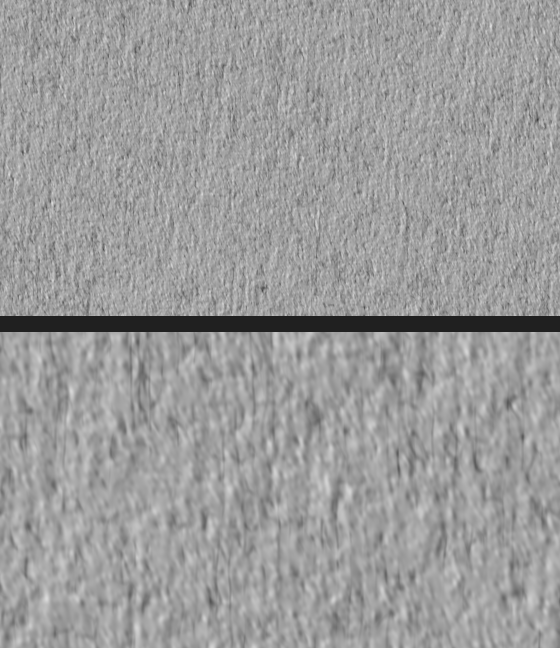
Top: the whole. Bottom: its middle third, enlarged.
This texture is drawn by a Shadertoy shader. Its source:

```glsl
const float BASE_TONE = 0.643;
const float GRAIN_GAIN = 0.047;
const float SPECK_GAIN = 0.040;
const float RIB_GAIN = 0.031;
const float PATCH_GAIN = 0.005;
const float PIT_DEPTH = 0.085;
const float GROOVE_DEPTH = 0.120;

// Cells per canvas height, across and along the ribs
const vec2 GRAIN_FREQ = vec2(108.0, 62.0);
const vec2 SPECK_FREQ = vec2(158.0, 118.0);
const vec2 RIB_FREQ = vec2(74.0, 10.0);
const vec2 PIT_FREQ = vec2(66.0, 34.0);
const vec2 GROOVE_FREQ = vec2(68.0, 8.0);
const vec2 PATCH_FREQ = vec2(5.0, 2.5);

const vec2 LIGHT = vec2(-0.86, 0.51);
const float GRAIN_SLANT = 0.30;
const float WOBBLE = 0.0009;
const float BUMP_SHARPNESS = 4.0;

vec3 hash3(vec2 cell) {
    vec3 h = fract(cell.xyx * vec3(0.1031, 0.1030, 0.0973));
    h += dot(h, h.yxz + 33.33);
    return fract((h.xxy + h.yzz) * h.zyx);
}

// Cellular noise: x = signed soft bumps, y = their lit slope, z = gap at borders
vec3 cellular(vec2 p, float seed) {
    vec2 cell = floor(p);
    float bumps = 0.0, slope = 0.0, nearest = 9.0, second = 9.0;
    for (int j = -1; j <= 1; j++) {
        for (int i = -1; i <= 1; i++) {
            vec2 neighbour = cell + vec2(i, j);
            vec3 rnd = hash3(neighbour + seed);
            vec2 offset = neighbour + rnd.xy - p;
            float d2 = dot(offset, offset);
            float bump = (2.0 * rnd.z - 1.0) * exp(-BUMP_SHARPNESS * d2);
            bumps += bump;
            slope += 2.0 * BUMP_SHARPNESS * bump * dot(offset, LIGHT);
            float d = sqrt(d2);
            second = min(second, max(nearest, d));
            nearest = min(nearest, d);
        }
    }
    return vec3(bumps, slope, second - nearest);
}

// Layered sines that keep the ribs from running perfectly straight
float wobble(vec2 p) {
    return WOBBLE * (sin(p.y * 47.0 + p.x * 31.0)
                   + 0.6 * sin(p.y * 137.0 - p.x * 59.0));
}

void mainImage(out vec4 fragColor, in vec2 fragCoord) {
    vec2 p = fragCoord / iResolution.y;
    vec2 ribbed = p + vec2(wobble(p), 0.0);
    vec2 slanted = ribbed + vec2(GRAIN_SLANT * p.y, 0.0);

    // Side-lit slanted grain over upright ribs
    vec3 grain = cellular(slanted * GRAIN_FREQ, 11.0);
    vec3 speck = cellular(slanted * SPECK_FREQ, 37.0);
    float rib = cellular(ribbed * RIB_FREQ, 71.0).y;
    float patches = cellular(p * PATCH_FREQ, 5.0).x;

    // Broken dark outlines around small lumps
    vec3 lumps = cellular(mix(ribbed, slanted, 0.4) * PIT_FREQ, 93.0);
    float pit = 1.0 - smoothstep(0.0, 0.36, lumps.z);
    pit *= smoothstep(-0.2, 0.7, 0.6 * lumps.x + 0.8 * grain.x);

    // Thin upright grooves between ribs, broken by the grain
    vec3 strips = cellular(ribbed * GROOVE_FREQ, 53.0);
    float groove = 1.0 - smoothstep(0.0, 0.32, strips.z);
    groove *= smoothstep(-0.25, 0.75, 0.6 * strips.x + 0.4 * lumps.x
                                    + 0.6 * grain.x - 0.2 * patches);

    float tone = BASE_TONE
               + GRAIN_GAIN * grain.y
               + SPECK_GAIN * speck.y
               + RIB_GAIN * rib
               + PATCH_GAIN * patches
               - PIT_DEPTH * pit
               - GROOVE_DEPTH * groove;
    fragColor = vec4(vec3(clamp(tone, 0.0, 1.0)), 1.0);
}
```
